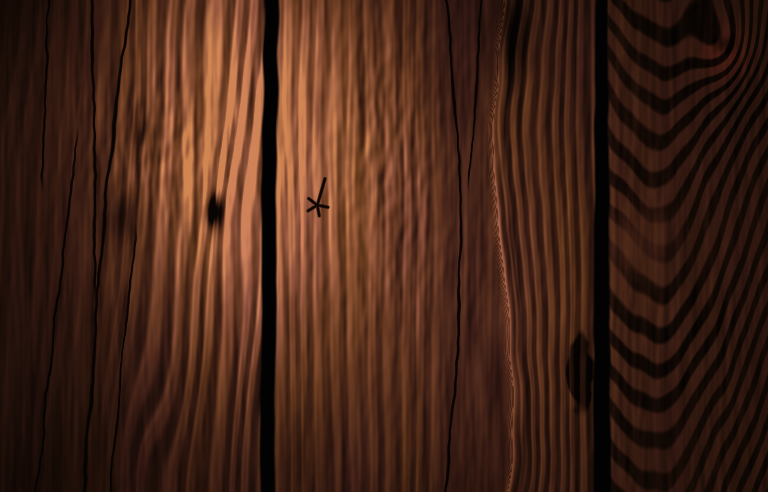
This texture is drawn by a WebGL 2 fragment shader. Its source:

```glsl
#version 300 es
precision highp float;
// Three weathered planks under a warm spot of light, parted by dark gaps.
// Rings are warped stripes, fibres stretched gradient noise; cracks and
// knots darken a tone that is finally mapped to wood colours.
uniform vec2 u_resolution;
out vec4 outColor;

#define ASPECT 1.561
#define RING_FREQ 28.0
#define ARCH_FREQ 13.0
#define RING_DEPTH 0.42
#define FIBRE_DEPTH 0.21
#define RELIEF 0.5
#define AMBIENT 0.21
#define SPOT 0.7
#define FILL 0.29
#define TAU 6.28318

vec2 gradientAt(vec2 cell) {
  vec3 q = fract(cell.xyx * vec3(0.1031, 0.103, 0.0973));
  q += dot(q, q.yzx + 33.33);
  float a = TAU * fract((q.x + q.y) * q.z);
  return vec2(cos(a), sin(a));
}

float noise(vec2 p) {
  vec2 i = floor(p), f = p - i, w = f * f * (3.0 - 2.0 * f), e = vec2(1, 0);
  float low = mix(dot(gradientAt(i), f), dot(gradientAt(i + e), f - e), w.x);
  float high = mix(dot(gradientAt(i + e.yx), f - e.yx), dot(gradientAt(i + 1.0), f - 1.0), w.x);
  return 1.4 * mix(low, high, w.y);
}

float blob(vec2 p, float x, float y, float rx, float ry) {
  vec2 q = (p - vec2(x, y)) / vec2(rx, ry);
  return exp(-dot(q, q));
}

// Ragged crack between heights lo and hi; bend bows its middle sideways.
float crack(vec2 p, float top, float bottom, float bend, float lo, float hi, float width) {
  float x = mix(bottom, top, p.y) + bend * sin(p.y * TAU * 0.5);
  x += 0.005 * noise(vec2(top * 40.0, p.y * 9.0)) + 0.002 * noise(vec2(top * 70.0, p.y * 38.0));
  float ends = smoothstep(lo, lo + 0.05, p.y) * smoothstep(hi, hi - 0.05, p.y);
  float w = width * (0.8 + 0.6 * noise(vec2(bottom * 50.0, p.y * 12.0)));
  return ends * (1.0 - smoothstep(w * 0.4, w + 0.002, abs(p.x - x)));
}

// Stripe with a lit edge, for a ring coordinate counted in periods.
float ringTone(float r) {
  float s = 0.5 + 0.5 * sin(TAU * r);
  return smoothstep(0.1, 0.9, s) - 0.5 + 0.6 * pow(0.5 + 0.5 * sin(TAU * r + 1.3), 6.0);
}

float leftPlank(vec2 p) {
  float r = p.x + 0.07 * (1.0 - p.y) + 0.022 * noise(p * vec2(5, 2.6));
  r += 0.5 * (p.x - 0.437) * blob(p, 0.437, 0.569, 0.06, 0.13);
  r += 0.07 * blob(p, 0.28, 0.03, 0.07, 0.2);
  float rings = ringTone(r * RING_FREQ + 0.5 * noise(vec2(r * 14.0, p.y)));
  float tone = 0.8 + RING_DEPTH * rings * mix(0.35, 1.0, smoothstep(0.2, 0.34, p.x));
  tone -= 0.4 * blob(p, 0.25, 0.56, 0.035, 0.06) + 0.3 * blob(p, 0.29, 0.73, 0.03, 0.05);
  return tone - 1.1 * blob(p, 0.437, 0.569, 0.017, 0.032);
}

float middlePlank(vec2 p) {
  float seam = 0.02 * sin((0.45 - p.y) * 6.0) + 0.006 * noise(vec2(3, p.y * 9.0));
  float d = p.x - 1.02 - seam;
  float right = smoothstep(-0.012, 0.006, d);
  float calm = smoothstep(0.86, 0.92, p.x) * (1.0 - right);
  float r = p.x - seam * right * smoothstep(1.22, 1.04, p.x) + 0.008 * noise(p * vec2(7, 3));
  float rings = ringTone(r * RING_FREQ * (1.1 + 0.35 * right) + 0.6 * noise(vec2(r * 13.0, p.y * 0.8)));
  float tone = 0.8 + RING_DEPTH * rings * (0.62 + 0.4 * right) * (1.0 - 0.85 * calm) - 0.1 * calm;
  tone += 0.6 * exp(-abs(d - 0.006) / 0.006) - 0.4 * exp(-abs(d - 0.026) / 0.006);
  tone -= 0.6 * blob(p, 1.045, 0.94, 0.03, 0.09);
  float chip = blob(p + 0.012 * noise(p * 30.0), 1.18, 0.24, 0.026, 0.085);
  return tone - 0.65 * smoothstep(0.3, 0.5, chip);
}

float rightPlank(vec2 p) {
  float dx = p.x - 1.325;
  float arch = p.y - 3.0 * (sqrt(dx * dx + 0.0144) - 0.12) + 0.035 * noise(p * vec2(9, 4));
  arch += 0.2 * blob(p, 1.474, 0.909, 0.07, 0.1);
  float band = smoothstep(-0.3, 0.7, sin(TAU * arch * ARCH_FREQ + 1.2 * noise(p * vec2(24, 5))));
  float strength = 0.75 + 0.3 * noise(p * vec2(4, 3)) - 0.5 * blob(p, 1.31, 0.51, 0.11, 0.07);
  return 0.95 - 0.85 * band * strength - 0.5 * blob(p, 1.474, 0.909, 0.022, 0.016);
}

vec3 woodColour(float v) {
  vec3 c = mix(vec3(0.01, 0.007, 0.005), vec3(0.08, 0.04, 0.02), clamp(v / 0.12, 0.0, 1.0));
  c = mix(c, vec3(0.21, 0.11, 0.07), clamp((v - 0.12) / 0.16, 0.0, 1.0));
  c = mix(c, vec3(0.4, 0.24, 0.13), clamp((v - 0.28) / 0.22, 0.0, 1.0));
  c = mix(c, vec3(0.56, 0.35, 0.24), clamp((v - 0.5) / 0.2, 0.0, 1.0));
  return mix(c, vec3(0.8, 0.54, 0.34), clamp((v - 0.7) / 0.25, 0.0, 1.0));
}

void main() {
  vec2 p = gl_FragCoord.xy / u_resolution * vec2(ASPECT, 1);
  float px = 1.0 / u_resolution.y;
  // Gaps and planks
  float rough = 0.003 * noise(p * vec2(3, 14));
  float gapA = p.x - mix(0.543, 0.551, p.y) + rough, gapB = p.x - 1.223 + rough;
  float edge = min(abs(gapA) - 0.0135, abs(gapB) - mix(0.017, 0.011, p.y));
  float tone = gapA < 0.0 ? leftPlank(p) : gapB < 0.0 ? middlePlank(p) : rightPlank(p);
  // Fibres and raised flakes
  float torn = blob(p, 0.33, 0.7, 0.13, 0.12) + blob(p, 0.8, 0.7, 0.09, 0.28);
  vec2 q = p * vec2(80, 24);
  float flake = noise(q) - noise(q + vec2(0.32, -0.12));
  tone += FIBRE_DEPTH * (noise(p * vec2(120, 7)) + 0.7 * noise(p * vec2(55, 3) + 7.0));
  tone += RELIEF * flake * (0.2 + 0.6 * torn);
  // Light
  float light = AMBIENT + SPOT * blob(p, 0.5, 0.72, 0.27, 0.4) + FILL * blob(p, 0.88, 0.47, 0.44, 0.5);
  light *= 1.0 - 0.35 * smoothstep(0.3, 0.0, p.x) * smoothstep(0.25, 0.5, abs(p.y - 0.5));
  float rim = step(0.0, gapA) * step(gapA, 0.1) + step(0.0, gapB);
  float v = light * (max(tone, 0.05) + 0.35 * rim * exp(-max(edge, 0.0) / 0.006));
  // Long cracks
  float cut = crack(p, 0.266, 0.173, -0.012, -0.1, 1.1, 0.0035);
  cut = max(cut, crack(p, 0.187, 0.19, 0.003, 0.38, 1.1, 0.0025));
  cut = max(cut, crack(p, 0.185, 0.075, 0.0, -0.1, 0.75, 0.002));
  cut = max(cut, crack(p, 0.1, 0.06, 0.0, 0.6, 1.1, 0.002));
  cut = max(cut, crack(p, 0.318, 0.224, 0.0, -0.1, 0.55, 0.0016));
  cut = max(cut, crack(p, 0.909, 0.904, 0.03, -0.1, 1.1, 0.0026));
  cut = max(cut, crack(p, 0.98, 0.909, 0.0, 0.6, 1.1, 0.0018));
  // Star-shaped split
  vec2 s = p - vec2(0.645, 0.583);
  for (int i = 0; i < 5; i++) {
    float a = 1.29 + 1.2 * float(i), reach = i == 0 ? 0.056 : 0.022;
    vec2 dir = vec2(cos(a), sin(a));
    float d = length(s - dir * clamp(dot(s, dir), 0.0, reach));
    cut = max(cut, smoothstep(0.005, 0.001, d));
  }
  v *= 1.0 - 0.9 * cut;
  // Plum tint on smooth wood, red heart in the right knot
  vec3 colour = woodColour(v);
  float plum = 0.5 + 0.5 * noise(p * vec2(9, 2)) + 0.5 * blob(p, 0.93, 0.75, 0.15, 0.4);
  colour *= mix(vec3(1.04, 1, 0.84), vec3(1, 0.91, 1.12), clamp(plum, 0.0, 1.0));
  colour += vec3(0.13, 0.03, 0.02) * blob(p, 1.474, 0.895, 0.045, 0.05) * clamp(tone, 0.0, 1.0);
  colour = mix(vec3(0.008, 0.006, 0.006), colour, smoothstep(-px, 0.003 + px, edge));
  outColor = vec4(colour, 1);
}
```
